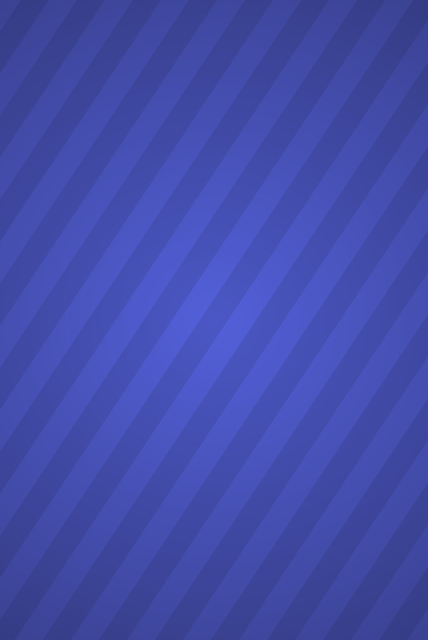
Write a WebGL 1 fragment shader that draws this pattern.

```glsl
precision highp float;
// Slanted two-tone blue stripes under a round glow with faint concentric bands.

uniform vec2 u_resolution;

// Lengths are in canvas widths, measured from the centre.
const float STRIPE_SLOPE = 1.5;      // rise of the stripes over their run
const float STRIPE_SPACING = 0.131;  // horizontal distance between repeats
const float STRIPE_OFFSET = 0.0;     // middle of the central dark stripe
const float DARK_SHARE = 0.5;        // part of each repeat that is dark
const float DARK_SHADE = 0.91;       // brightness of the dark stripes
const float EDGE_SOFTNESS = 0.003;   // width of the blend between stripes
const float GLOW_RADIUS = 0.9014;    // reaches the corners of a 2:3 canvas
const float BAND_WIDTH = 0.017;      // width of one ring in the glow
const float BAND_STRENGTH = 0.008;   // brightness range of the rings
const vec3 GLOW_COLOR = vec3(0.325, 0.376, 0.850);
const vec3 EDGE_COLOR = vec3(0.228, 0.258, 0.570);

float hash(float n) {
  return fract(sin(n * 12.9898) * 43758.5453);
}

// Coverage of the dark stripes, blended over at least one pixel.
float darkStripe(vec2 p, float pixel) {
  vec2 normal = normalize(vec2(STRIPE_SLOPE, -1.0));
  float period = STRIPE_SPACING * normal.x;
  float across = dot(p - vec2(STRIPE_OFFSET, 0.0), normal);
  float fromMiddle = abs(fract(across / period + 0.5) - 0.5) * period;
  float edge = fromMiddle - 0.5 * DARK_SHARE * period;
  float blend = 0.5 * max(pixel, EDGE_SOFTNESS);
  return 1.0 - smoothstep(-blend, blend, edge);
}

// Slight brightness steps from ring to ring, with smoothed borders.
float bands(float radius, float pixel) {
  float ring = radius / BAND_WIDTH;
  float blend = min(pixel / BAND_WIDTH, 0.5);
  float next = smoothstep(1.0 - blend, 1.0, fract(ring));
  float level = mix(hash(floor(ring)), hash(floor(ring) + 1.0), next);
  return 1.0 + BAND_STRENGTH * (level - 0.5);
}

// Radial fade from the bright centre to the dim corners.
vec3 glow(float radius) {
  float fade = clamp(radius / GLOW_RADIUS, 0.0, 1.0);
  return mix(GLOW_COLOR, EDGE_COLOR, fade);
}

void main() {
  vec2 p = (gl_FragCoord.xy - 0.5 * u_resolution) / u_resolution.x;
  float pixel = 1.0 / u_resolution.x;
  float radius = length(p);
  float shade = mix(1.0, DARK_SHADE, darkStripe(p, pixel));
  gl_FragColor = vec4(glow(radius) * bands(radius, pixel) * shade, 1.0);
}
```
